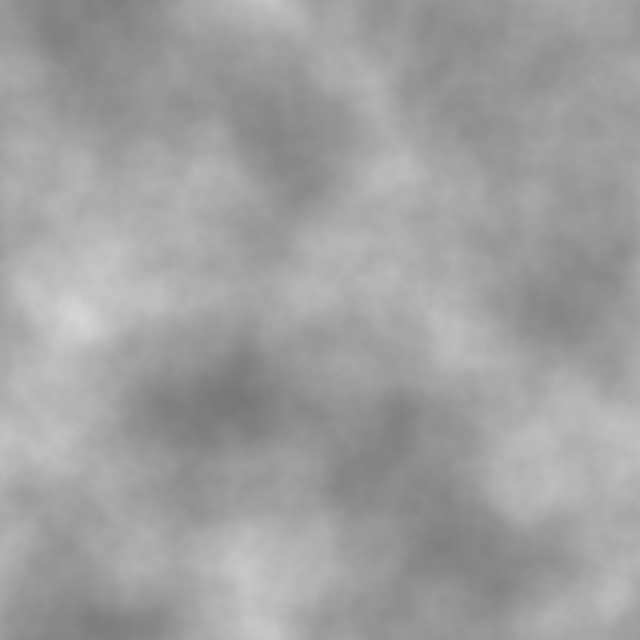
A three.js fragment shader for this texture:

```glsl
varying vec2 vUv;

// Unit gradient at a lattice point, wrapped to the period
vec2 latticeGradient(vec2 cell, float period, float seed) {
  vec3 p = fract(vec3(mod(cell, period), seed).xyx * vec3(0.1031, 0.1030, 0.0973) + seed * 0.137);
  p += dot(p, p.yzx + 33.33);
  float angle = 6.28318 * fract((p.x + p.y) * p.z);
  return vec2(cos(angle), sin(angle));
}

// Gradient noise that repeats after a whole number of cells
float tileNoise(vec2 p, float period, float seed) {
  vec2 cell = floor(p);
  vec2 f = p - cell;
  vec2 blend = f * f * f * (f * (f * 6.0 - 15.0) + 10.0);
  vec2 right = vec2(1.0, 0.0);
  vec2 up = vec2(0.0, 1.0);
  float a = dot(latticeGradient(cell, period, seed), f);
  float b = dot(latticeGradient(cell + right, period, seed), f - right);
  float c = dot(latticeGradient(cell + up, period, seed), f - up);
  float d = dot(latticeGradient(cell + 1.0, period, seed), f - 1.0);
  return mix(mix(a, b, blend.x), mix(c, d, blend.x), blend.y);
}

// Octaves from broad clouds down to faint mottling
float cloudNoise(vec2 uv) {
  float sum = 0.0;
  float amplitude = 1.0;
  float period = 3.0;
  for (int octave = 0; octave < 6; octave++) {
    float seed = float(octave) + 1.0;
    vec2 offset = seed * vec2(0.37, 0.71);
    sum += amplitude * tileNoise(uv * period + offset, period, seed);
    amplitude *= 0.5;
    period *= 2.0;
  }
  return sum;
}

void main() {
  float cloud = cloudNoise(vUv);
  // Highlights reach a little further from the mid grey than shadows
  float grey = 0.624 + 0.26 * cloud + 0.05 * cloud * cloud;
  gl_FragColor = vec4(vec3(clamp(grey, 0.44, 0.86)), 1.0);
}
```
